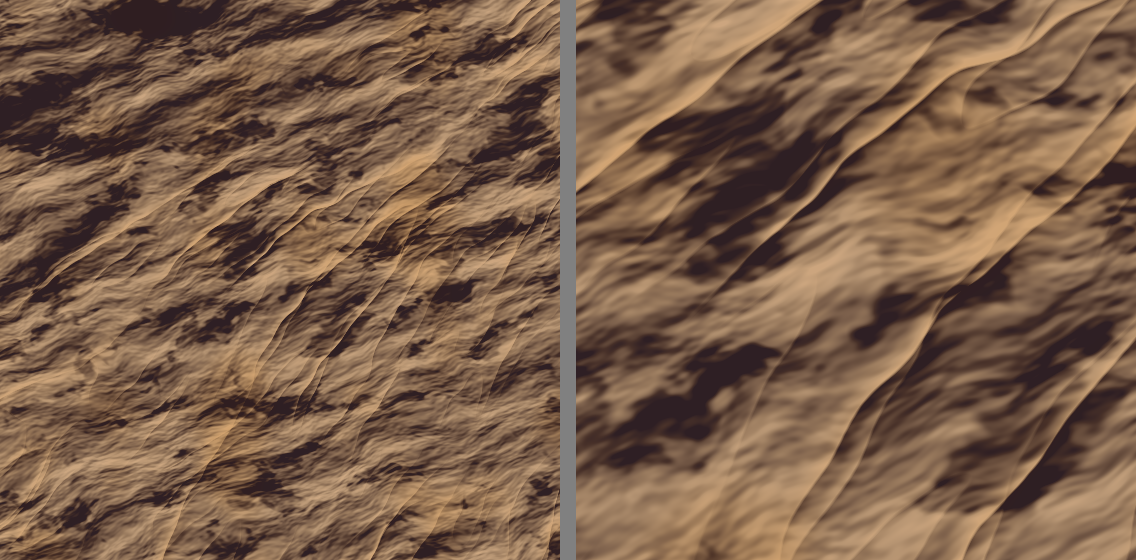
Left: the whole. Right: its middle third, enlarged.
This texture is drawn by a Shadertoy shader. Its source:

```glsl
const float TAU = 6.28318;
const vec2 RIB_FOCUS = vec2(1.7, 1.6);      // distant point the ribs fan out from
const float FACE_EDGE = 0.59;               // fan angle where the ribbed face begins
const vec2 RIB_SCALE = vec2(2.2, 15.0);     // along, across
const float RIB_SHARPNESS = 10.0;
const float RIB_HEIGHT = 0.015;
const float STRATA_ANGLE = 0.34;
const vec2 STRATA_SCALE = vec2(5.0, 11.0);
const float STRATA_HEIGHT = 0.06;
const float STRATA_GAIN = 0.45;
const int STRATA_OCTAVES = 5;
const vec2 LEDGE_SCALE = vec2(3.5, 9.0);
const float LEDGE_HEIGHT = 0.09;
const vec2 HOLLOW_SCALE = vec2(9.0, 19.0);
const float HOLLOW_DEPTH = 1.5;
const vec2 LIGHT_DIR = vec2(-0.5, 0.866);
const float LIGHT_STEP = 0.002;
const float LIGHT_GAIN = 1.0;
const float TONE_BIAS = 0.2;

// Shadow to highlight, with the tone at which each colour sits
const vec3 ROCK[6] = vec3[6](
    vec3(0.18, 0.12, 0.14), vec3(0.28, 0.19, 0.16), vec3(0.39, 0.29, 0.23),
    vec3(0.49, 0.38, 0.30), vec3(0.59, 0.47, 0.36), vec3(0.71, 0.58, 0.45));
const float TONE[6] = float[6](-1.64, -1.0, -0.5, 0.03, 0.67, 1.5);

vec2 gradientAt(vec2 cell) {
    float a = TAU * fract(sin(dot(cell, vec2(127.1, 311.7))) * 43758.5);
    return vec2(cos(a), sin(a));
}

float noise(vec2 p) {
    vec2 i = floor(p), f = fract(p);
    vec2 u = f * f * f * (f * (f * 6.0 - 15.0) + 10.0);
    vec2 e = vec2(1.0, 0.0);
    float low = mix(dot(gradientAt(i), f), dot(gradientAt(i + e.xy), f - e.xy), u.x);
    float high = mix(dot(gradientAt(i + e.yx), f - e.yx), dot(gradientAt(i + e.xx), f - e.xx), u.x);
    return mix(low, high, u.y);
}

vec2 rotate(vec2 p, float a) {
    float c = cos(a), s = sin(a);
    return vec2(c * p.x + s * p.y, c * p.y - s * p.x);
}

vec2 warp(vec2 p) {
    vec2 broad = vec2(noise(p * 5.0), noise(p * 5.0 + 31.0));
    vec2 small = vec2(noise(p * 19.0 + 7.0), noise(p * 19.0 + 53.0));
    return p + 0.028 * broad + 0.009 * small;
}

// Fan coordinates: distance from the focus and angle around it
vec2 fan(vec2 p) {
    vec2 d = RIB_FOCUS - p;
    return vec2(length(d), atan(d.y, d.x));
}

// 1 on the ribbed face, 0 on the ledges above it
float faceMask(vec2 p) {
    return smoothstep(FACE_EDGE - 0.025, FACE_EDGE + 0.015, fan(p).y);
}

// Thin broken crests running along the fan
float ribs(vec2 p) {
    vec2 q = fan(p);
    float main = exp(-RIB_SHARPNESS * abs(noise(q * RIB_SCALE)));
    float minor = exp(-RIB_SHARPNESS * abs(noise(q * RIB_SCALE * vec2(1.8, 2.1) + 17.0)));
    float presence = smoothstep(-0.35, 0.25, noise(q * vec2(4.0, 9.0) + 71.0));
    return (main + 0.4 * minor) * presence * faceMask(p);
}

float strata(vec2 p) {
    vec2 q = rotate(p, STRATA_ANGLE) * STRATA_SCALE;
    float sum = 0.0, amplitude = STRATA_HEIGHT;
    for (int i = 0; i < STRATA_OCTAVES; i++) {
        sum += amplitude * noise(q);
        q = rotate(q * 2.0, 0.06) + 13.7;
        amplitude *= STRATA_GAIN;
    }
    return sum;
}

float height(vec2 p) {
    vec2 w = warp(p);
    float ledges = LEDGE_HEIGHT * noise(rotate(w, 0.12) * LEDGE_SCALE + 5.0);
    return strata(w) + RIB_HEIGHT * ribs(w) + ledges * (1.0 - faceMask(w));
}

// Ragged shaded pockets, wider among the ledges
float hollows(vec2 p, float face) {
    float ragged = 0.35 * noise(p * vec2(32.0, 55.0)) + 0.2 * noise(p * vec2(75.0, 120.0));
    float region = 0.25 * noise(p * 3.0 + 41.0);
    float pocket = noise(rotate(p, 0.4) * HOLLOW_SCALE + 23.0);
    float ledge = noise(rotate(p, 0.1) * LEDGE_SCALE * 1.2 + 61.0);
    return smoothstep(0.12, 0.36, mix(ledge + 0.05, pocket, face) + ragged + region);
}

vec3 rockColor(float tone) {
    vec3 color = ROCK[0];
    for (int i = 1; i < 6; i++)
        color = mix(color, ROCK[i], clamp((tone - TONE[i - 1]) / (TONE[i] - TONE[i - 1]), 0.0, 1.0));
    return color * (1.0 + 0.1 * clamp(tone - TONE[5], 0.0, 1.2));
}

void mainImage(out vec4 fragColor, in vec2 fragCoord) {
    vec2 p = fragCoord / iResolution.y;
    vec2 w = warp(p);
    float face = faceMask(w);
    float crest = ribs(w);

    // Slanted light on the relief, then pockets and crests
    float slope = (height(p) - height(p + LIGHT_STEP * LIGHT_DIR)) / LIGHT_STEP;
    float tone = LIGHT_GAIN * slope + TONE_BIAS - 0.5 * (1.0 - face);
    tone += 0.7 * crest - HOLLOW_DEPTH * hollows(w, face);

    // Ochre stains and warm crests
    float stain = smoothstep(0.0, 0.4, noise(p * 6.0 + 83.0));
    float warmth = clamp(0.6 * stain + 0.4 * crest, 0.0, 1.0);
    vec3 color = rockColor(tone) * mix(vec3(1.0), vec3(1.05, 0.99, 0.86), warmth);
    fragColor = vec4(color, 1.0);
}
```
